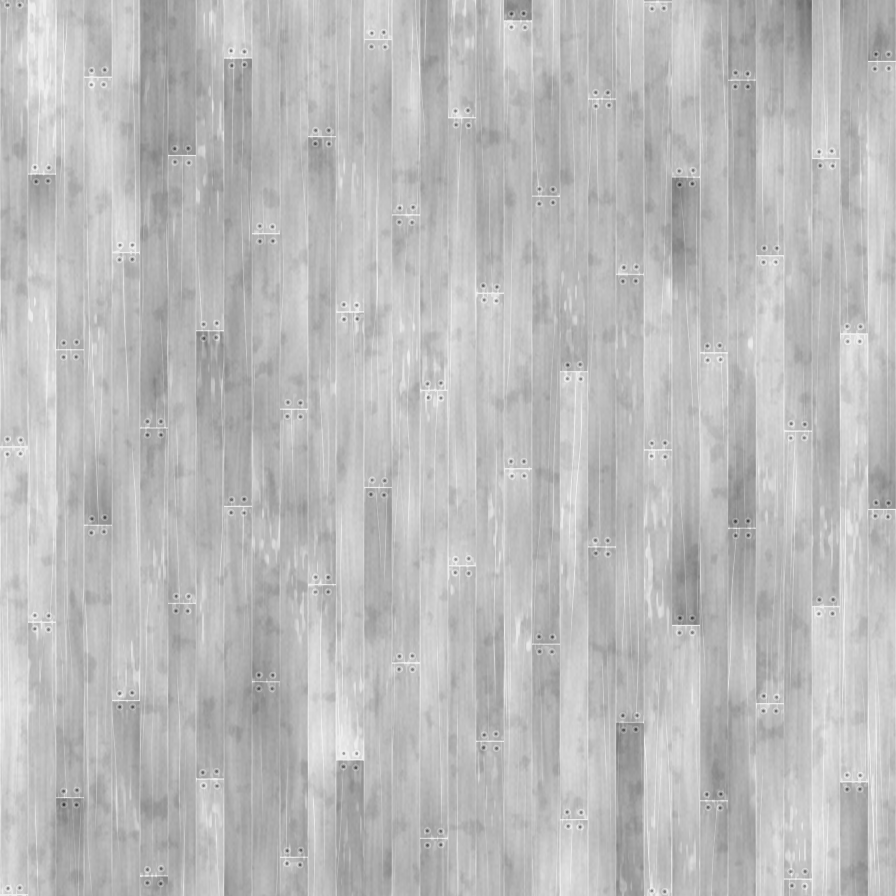
Give the GLSL for this texture, as a Shadertoy shader.

```glsl
// Weathered grey floorboards: 32 columns of planks with staggered joints.
// Cloudy stains, stretched noise grain, pale seams, scratches and nail holes
// are layered as brightness offsets on a neutral grey.

float hash(vec2 p) {
    vec3 q = fract(vec3(p.xyx) * 0.1031);
    q += dot(q, q.yzx + 33.33);
    return fract((q.x + q.y) * q.z);
}

float noise(vec2 p) {
    vec2 cell = floor(p), f = fract(p);
    f = f * f * (3.0 - 2.0 * f);
    return mix(mix(hash(cell), hash(cell + vec2(1, 0)), f.x),
               mix(hash(cell + vec2(0, 1)), hash(cell + vec2(1, 1)), f.x), f.y);
}

float fbm(vec2 p) {
    float sum = 0.0, weight = 0.53;
    for (int i = 0; i < 4; i++) {
        sum += weight * noise(p);
        p = p * 2.03 + 17.3;
        weight *= 0.5;
    }
    return sum;
}

// Antialiased coverage of a shape at signed or absolute distance d
float cover(float d, float halfWidth, float pixel) {
    return clamp((halfWidth - d) / pixel + 0.5, 0.0, 1.0);
}

void mainImage(out vec4 fragColor, in vec2 fragCoord) {
    float pixel = 1.0 / iResolution.y;
    vec2 uv = fragCoord * pixel;
    uv.y = 1.0 - uv.y;

    // Plank layout: each column is shifted by a constant stagger
    float column = floor(uv.x * 32.0);
    float across = fract(uv.x * 32.0);
    float run = uv.y * 2.0 - 0.9974 - 0.3916 * column;
    vec2 plank = vec2(column, floor(run) + 20.0);
    float along = fract(run);
    float seed = hash(plank + 3.7);
    vec2 wood = uv + vec2(seed * 7.0, hash(plank + 9.1) * 11.0);

    // Stains: broad clouds over the floor, smaller ones inside each plank
    float tone = 0.752 + 0.12 * (seed - 0.5);
    tone += 0.24 * (fbm(uv * vec2(11.0, 5.0) + 4.0) - 0.5);
    tone += 0.20 * (fbm(wood * vec2(26.0, 8.0)) - 0.5);

    // Darkened plank ends
    float topStain = hash(plank + 21.0), footStain = hash(plank + 35.0);
    tone -= 0.15 * topStain * topStain * exp(-along * 5.0);
    tone -= 0.13 * footStain * footStain * exp((along - 1.0) * 5.0);

    // Wavy figure, fine fibres and grit
    float warp = 2.5 * noise(wood * vec2(30.0, 9.0));
    tone += 0.045 * (noise(vec2(wood.x * 150.0 + warp, wood.y * 6.0)) - 0.5);
    tone += 0.050 * (noise(vec2(wood.x * 400.0 + warp, wood.y * 22.0)) - 0.5);
    tone += 0.030 * (noise(wood * vec2(420.0, 260.0)) - 0.5);
    float grime = smoothstep(0.56, 0.8, fbm(wood * vec2(60.0, 45.0)));
    tone -= 0.07 * grime;

    // Worn pale flecks drawn out along the wood
    float worn = smoothstep(0.55, 0.75, fbm(wood * vec2(22.0, 7.0) + 50.0));
    tone += 0.12 * worn * smoothstep(0.6, 0.9, noise(wood * vec2(330.0, 60.0)));

    // Long, slightly slanted scratches
    for (int i = 0; i < 5; i++) {
        vec2 id = plank + float(i) * vec2(13.0, 29.0);
        float middle = hash(id + 1.3);
        float span = 0.1 + 0.25 * hash(id + 2.9);
        float slope = 1.6 * (hash(id + 5.1) - 0.5);
        float bend = 0.12 * (noise(vec2(along * 7.0, hash(id) * 90.0)) - 0.5);
        float path = hash(id + 7.7) + slope * (along - middle) + bend;
        float fade = 1.0 - smoothstep(0.6 * span, span, abs(along - middle));
        float stroke = cover(abs(across - path) / 32.0, 0.0004, pixel);
        tone += 0.15 * hash(id + 8.3) * fade * stroke;
    }

    // Pale seams between columns, with uneven strength and a soft shadow
    float side = min(across, 1.0 - across) / 32.0;
    float seamId = floor(uv.x * 32.0 + 0.5);
    float chipped = noise(vec2(seamId * 5.3, uv.y * 26.0));
    tone -= 0.025 * exp(-side * 450.0);
    tone += (0.04 + 0.13 * chipped) * cover(side, 0.0006, pixel);

    // Joints: a bright line with scuffed wood around it
    float end = min(along, 1.0 - along) * 0.5;
    float scuff = smoothstep(0.55, 0.85, noise(uv * vec2(430.0, 170.0)));
    tone += 0.11 * scuff * exp(-end * 85.0);
    tone += 0.21 * cover(end, 0.0007, pixel);

    // Two nail holes at each plank end, each with a pale rim
    vec2 nailId = plank + vec2(step(0.5, across) * 41.0, step(0.5, along) * 57.0);
    vec2 jitter = vec2(hash(nailId), hash(nailId + 6.0)) - 0.5;
    vec2 nail = vec2(abs(across - 0.5) / 32.0 - 0.0072, end - 0.0078);
    float radius = length(nail - 0.0016 * jitter);
    tone += 0.10 * cover(abs(radius - 0.0034), 0.0006, pixel);
    tone -= 0.30 * cover(radius, 0.0015, pixel);

    fragColor = vec4(vec3(clamp(tone, 0.0, 0.93)), 1.0);
}
```
